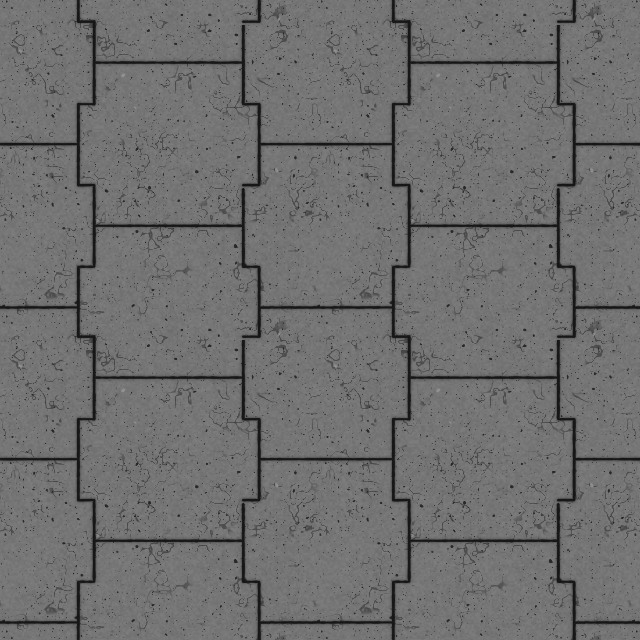
Reproduce this texture procedurally as a Shadertoy shader.

```glsl
// Grey concrete paving: interlocking stepped stones with dark joints, pits and hairline cracks.

// Sine-free hash: three random values per lattice cell
vec3 hash3(vec2 cell) {
    vec3 p = fract(cell.xyx * vec3(0.1031, 0.1030, 0.0973));
    p += dot(p, p.yxz + 33.33);
    return fract((p.xxy + p.yzz) * p.zyx);
}

// Value noise that wraps after n cells, so every tile is seamless
float noise(vec2 t, float n) {
    vec2 p = t * n, i = floor(p), f = fract(p);
    f *= f * (3.0 - 2.0 * f);
    float a = hash3(mod(i, n) + n).x;
    float b = hash3(mod(i + vec2(1, 0), n) + n).x;
    float c = hash3(mod(i + vec2(0, 1), n) + n).x;
    float d = hash3(mod(i + 1.0, n) + n).x;
    return mix(mix(a, b, f.x), mix(c, d, f.x), f.y);
}

// Signed offset to the nearest whole repeat
float wrap(float x) { return fract(x + 0.5) - 0.5; }

// Distance to the joints inside one tile
float jointDistance(vec2 t) {
    float x = wrap(t.x - 0.5357), q = abs(x);

    // Positive where the middle column bulges outwards
    float bulge = max(0.1285 - abs(wrap(t.y - 0.5725)), 0.111 - abs(wrap(t.y - 0.074)));
    float edge = 0.2619 + (bulge > 0.0 ? 0.0251 : -0.0251);

    // Upright joints, chipped shut just below the bulges on one side
    float below = min(fract(0.444 - t.y), fract(0.963 - t.y));
    float upright = abs(q - edge);
    if (x > 0.0) upright += 0.012 * (1.0 - smoothstep(0.007, 0.012, below));

    // Short steps, then the level joints, staggered between columns
    float stepLine = length(vec2(max(abs(q - 0.2619) - 0.0251, 0.0), bulge));
    vec2 levels = q < edge ? vec2(0.833, 0.315) : vec2(0.574, 0.0556);
    float level = min(abs(wrap(t.y - levels.x)), abs(wrap(t.y - levels.y)));
    return min(upright - 0.0008, min(stepLine, level));
}

// Coverage of irregular pits, at most one per cell of an n by n grid
float pits(vec2 t, float n, float chance, float radius, float px) {
    vec2 cell = floor(t * n);
    vec3 rnd = hash3(cell + n * 3.0);
    vec3 form = hash3(cell + n * 7.0 + 41.0);
    vec2 d = (fract(t * n) - 0.25 - 0.5 * rnd.xy) / n;
    float angle = form.x * 6.2832;
    d *= mat2(cos(angle), -sin(angle), sin(angle), cos(angle));
    d.y *= 1.0 + form.y;
    float r = radius * mix(0.6, 1.25, form.z);
    float dist = length(d) * (0.65 + 0.7 * noise(t, 150.0));
    return step(rnd.z, chance) * (1.0 - smoothstep(r - px * 0.6, r + px * 0.6, dist));
}

void mainImage(out vec4 fragColor, in vec2 fragCoord) {
    float repeats = 2.0317;
    float px = repeats / iResolution.y;
    vec2 t = fract(fragCoord * px);

    // Concrete: soft clouds and fine grain
    float cloud = noise(t, 9.0) - 0.5;
    float grain = noise(t, 190.0) + 0.6 * noise(t, 97.0) - 0.8;
    float tone = 0.462 + 0.012 * cloud + 0.045 * grain;

    // Broken hairline cracks along noise contours
    float contour = abs(0.65 * noise(t, 31.0) + 0.35 * noise(t, 73.0) - 0.5);
    float broken = smoothstep(0.5, 0.75, noise(t, 17.0));
    tone -= 0.16 * broken * (1.0 - smoothstep(0.01, 0.045, contour));

    // Dark pits in three sizes, denser in some areas, and a few pale chips
    float density = 0.6 + 0.8 * noise(t, 5.0);
    float n = 22.0;
    for (int i = 0; i < 3; i++) {
        float chance = (i == 0 ? 0.14 : 0.23) * density;
        tone = mix(tone, 0.13, 0.9 * pits(t, n, chance, 0.1 / n, px));
        n *= 2.0;
    }
    tone = mix(tone, 0.6, 0.7 * pits(t, 11.0, 0.07, 0.006, px));

    // Joints: slightly worn dark groove with a soft shaded rim
    float d = jointDistance(t) + 0.0016 * (noise(t, 80.0) - 0.5);
    tone *= 1.0 - 0.4 * exp(-max(d - 0.003, 0.0) / 0.0035);
    tone = mix(0.09, tone, smoothstep(0.0035 - px * 0.6, 0.0035 + px * 0.6, d));

    fragColor = vec4(vec3(tone), 1.0);
}
```
